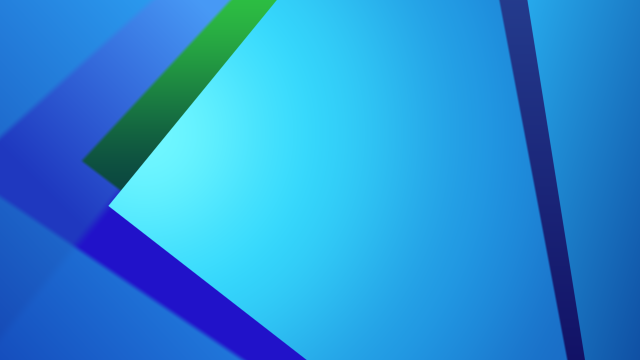
Reproduce this background procedurally as a WebGL 2 fragment shader.

```glsl
#version 300 es
precision highp float;
// Layered paper-like sheets in blue, cyan, green and indigo.
// Each sheet is an intersection of half planes with its own edge softness,
// filled with a linear or radial gradient and painted from back to front.

uniform vec2 u_resolution;
out vec4 fragColor;

// Coverage of the half plane to the right of the line from a to b.
float rightOf(vec2 p, vec2 a, vec2 b, float softness) {
    vec2 normal = normalize(vec2(b.y - a.y, a.x - b.x));
    float width = max(softness, 0.7 / u_resolution.y);
    return smoothstep(-width, width, dot(p - a, normal));
}

vec3 backdropColor(vec2 p) {
    float t = clamp(0.03 + 0.7 * p.x + 0.65 * p.y, 0.0, 1.0);
    return mix(vec3(0.08, 0.27, 0.70), vec3(0.17, 0.61, 0.94), t);
}

// Radial glow that falls from pale cyan to medium blue.
vec3 sheetColor(vec2 p) {
    float d = distance(p, vec2(0.40, 0.63));
    vec3 color = mix(vec3(0.44, 0.97, 1.0), vec3(0.21, 0.85, 0.99), smoothstep(0.0, 0.52, d));
    color = mix(color, vec3(0.125, 0.58, 0.88), smoothstep(0.38, 1.05, d));
    return mix(color, vec3(0.10, 0.43, 0.78), smoothstep(0.92, 1.35, d));
}

vec3 rightPanelColor(vec2 p) {
    float t = clamp((p.x - 1.47) * 1.6 + (1.0 - p.y) * 0.5, 0.0, 1.0);
    return mix(vec3(0.15, 0.66, 0.92), vec3(0.06, 0.31, 0.64), t);
}

void main() {
    vec2 p = gl_FragCoord.xy / u_resolution.y;
    vec2 sheetTip = vec2(0.301, 0.428);
    vec2 sheetTop = vec2(0.769, 1.0);

    // Backdrop, with a faint fold continuing the edge of the sheet.
    float fold = rightOf(p, sheetTip, sheetTop, 0.018);
    vec3 color = backdropColor(p) + vec3(0.0, 0.025, 0.035) * fold;

    // Blurred blue band, turning indigo past the fold.
    float band = rightOf(p, vec2(0.0, 0.618), vec2(0.424, 1.0), 0.012)
               * rightOf(p, vec2(0.676, 0.0), vec2(0.0, 0.454), 0.010);
    vec3 bandColor = mix(vec3(0.12, 0.22, 0.75), vec3(0.28, 0.60, 0.96),
                         clamp((p.x + p.y - 0.6) / 0.95, 0.0, 1.0));
    bandColor = mix(bandColor, vec3(0.13, 0.07, 0.79), fold);
    color = mix(color, bandColor, band);

    // Green strip, darker toward its lower corner.
    float strip = rightOf(p, vec2(0.227, 0.553), vec2(0.641, 1.0), 0.007)
                * rightOf(p, vec2(0.336, 0.470), vec2(0.227, 0.553), 0.006);
    vec3 stripColor = mix(vec3(0.04, 0.27, 0.25), vec3(0.18, 0.76, 0.26),
                          smoothstep(0.42, 1.08, p.y));
    color = mix(color, stripColor, strip);

    // Large bright sheet with crisp edges.
    float sheet = rightOf(p, sheetTip, sheetTop, 0.0)
                * rightOf(p, vec2(0.852, 0.0), sheetTip, 0.0);
    color = mix(color, sheetColor(p), sheet);

    // Narrow navy gap, then the panel on the far right.
    vec3 gapColor = mix(vec3(0.07, 0.07, 0.40), vec3(0.14, 0.23, 0.55), clamp(p.y, 0.0, 1.0));
    color = mix(color, gapColor, rightOf(p, vec2(1.576, 0.0), vec2(1.387, 1.0), 0.004));
    color = mix(color, rightPanelColor(p), rightOf(p, vec2(1.625, 0.0), vec2(1.465, 1.0), 0.0));

    fragColor = vec4(color, 1.0);
}
```
